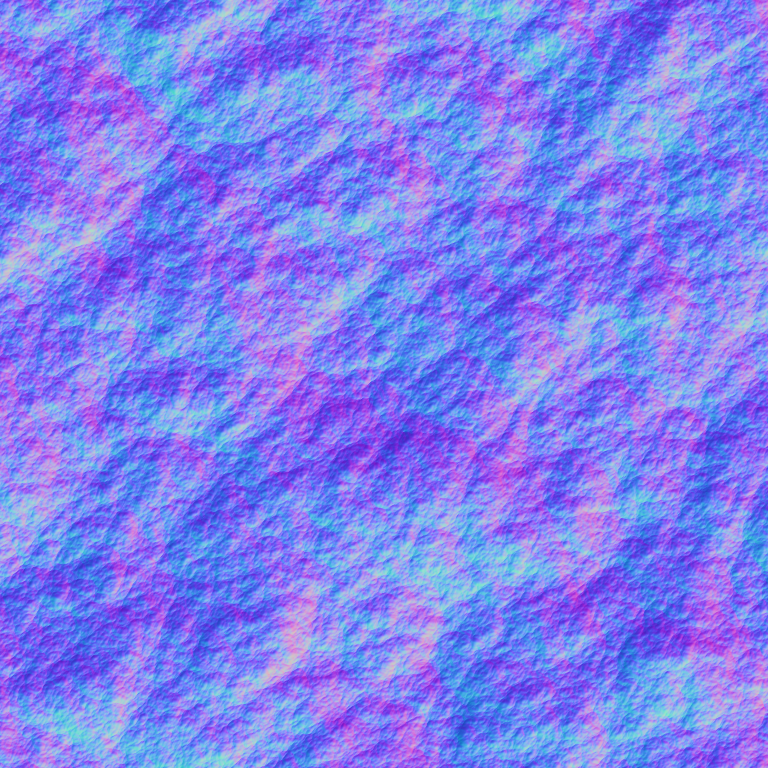
This texture map is drawn by a WebGL 2 fragment shader. Its source:

```glsl
#version 300 es
precision highp float;
// Tangent-space normal map of a rough rock face with slanted, grainy relief.

#define OCTAVES 8
#define BASE_FREQUENCY 3.9   // noise cells across the canvas in the first octave
#define LACUNARITY 1.8       // frequency ratio from one octave to the next
#define SLOPE_STRENGTH 0.18  // steepness added by each octave
#define DETAIL_GAIN 1.0      // steepness ratio from one octave to the next
#define GRAIN_ANGLE 0.7      // direction of the ridges, in radians
#define GRAIN_STRETCH 1.28   // length to width ratio of the ridges
#define OCTAVE_TURN 2.4      // rotation between octaves, hides the lattice
#define WARP 0.6             // shift of each octave by the slope below it, in cells
#define BLUE_LEVEL 0.983
#define SEED 17.0

uniform vec2 u_resolution;
out vec4 fragColor;

float hash(vec2 p) {
    return fract(sin(dot(p, vec2(127.1, 311.7))) * 43758.55);
}

mat2 rotation(float angle) {
    float c = cos(angle), s = sin(angle);
    return mat2(c, s, -s, c);
}

// Unit gradient at a lattice corner
vec2 cornerGradient(vec2 cell) {
    float angle = 6.28318 * hash(cell);
    return vec2(cos(angle), sin(angle));
}

// Analytic slope of gradient noise with quintic blending
vec2 noiseSlope(vec2 p) {
    vec2 cell = floor(p);
    vec2 f = p - cell;
    vec2 blend = f * f * f * (f * (f * 6.0 - 15.0) + 10.0);
    vec2 blendSlope = 30.0 * f * f * (f - 1.0) * (f - 1.0);

    vec2 slope = vec2(0.0);
    for (int y = 0; y < 2; y++) {
        for (int x = 0; x < 2; x++) {
            vec2 corner = vec2(x, y);
            vec2 gradient = cornerGradient(cell + corner);
            float height = dot(gradient, f - corner);
            vec2 weight = mix(1.0 - blend, blend, corner);
            vec2 weightSlope = (2.0 * corner - 1.0) * blendSlope;
            slope += gradient * weight.x * weight.y
                   + height * weightSlope * weight.yx;
        }
    }
    return slope;
}

// Slope of the whole surface; each octave is as steep as the one before
vec2 surfaceSlope(vec2 uv) {
    float squeeze = sqrt(GRAIN_STRETCH);
    mat2 grain = mat2(1.0 / squeeze, 0.0, 0.0, squeeze) * rotation(-GRAIN_ANGLE);
    vec2 slope = vec2(0.0);
    float frequency = BASE_FREQUENCY;
    float strength = SLOPE_STRENGTH;
    for (int i = 0; i < OCTAVES; i++) {
        mat2 domain = rotation(float(i) * OCTAVE_TURN) * grain;
        vec2 offset = SEED * vec2(float(i) + 1.3, float(i) * 0.7 + 2.1);
        vec2 p = domain * (uv * frequency + WARP * slope) + offset;
        // Row-vector product carries the slope back to canvas axes
        slope += strength * (noiseSlope(p) * domain);
        frequency *= LACUNARITY;
        strength *= DETAIL_GAIN;
    }
    return slope;
}

void main() {
    vec2 uv = gl_FragCoord.xy / u_resolution.y;
    vec2 slope = surfaceSlope(uv);
    // Green points down the canvas
    vec3 normal = normalize(vec3(-slope.x, slope.y, 1.0));
    vec3 color = normal * 0.5 + 0.5;
    color.b *= BLUE_LEVEL;
    fragColor = vec4(color, 1.0);
}
```
